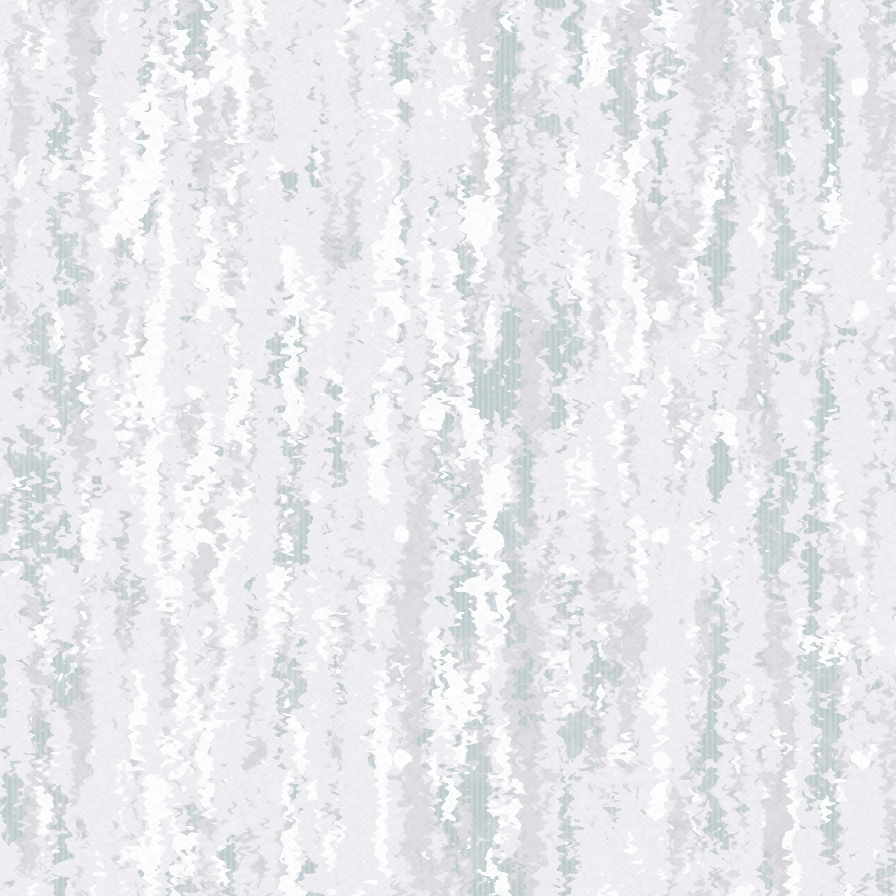
This texture is drawn by a Shadertoy shader. Its source:

```glsl
// Pale woven wallpaper with ragged vertical streaks of grey, teal and white.
// Each paint layer thresholds stretched noise gathered into columns; a fine
// sideways warp tears the edges, and thin threads cover the whole cloth.

float hash(vec2 cell) {
    vec3 h = fract(vec3(cell.xyx) * 0.1031);
    h += dot(h, h.yzx + 33.33);
    return fract((h.x + h.y) * h.z);
}

float noise(vec2 p) {
    vec2 cell = floor(p), f = fract(p);
    f = f * f * (3.0 - 2.0 * f);
    return mix(mix(hash(cell), hash(cell + vec2(1, 0)), f.x),
               mix(hash(cell + vec2(0, 1)), hash(cell + vec2(1, 1)), f.x), f.y);
}

// Height field of one paint layer: long columns, patches, then torn detail
float streaks(vec2 p, vec2 patchScale, float seed) {
    vec2 shift = vec2(seed * 17.3, seed * 9.7);
    float columns = noise(p * vec2(52.0, 1.5) + shift);
    float patches = noise(p * patchScale + shift * 2.0);
    float tears = noise(p * vec2(110.0, 60.0) + shift * 3.0);
    float specks = noise(p * vec2(170.0, 230.0) + shift * 4.0);
    return 0.27 * columns + 0.36 * patches + 0.20 * tears + 0.17 * specks;
}

float cover(float field, float level) {
    return smoothstep(level - 0.014, level + 0.014, field);
}

// Round white knots in mirrored pairs of columns
float knots(vec2 p) {
    float x = abs(mod(p.x - 0.083, 0.511) - 0.2555) - 0.1105;
    float y = mod(p.y - 0.027, 0.25) - 0.125;
    float ragged = 0.008 * (noise(p * 110.0) - 0.5);
    return 1.0 - smoothstep(0.008, 0.011, length(vec2(x, y)) + ragged);
}

void mainImage(out vec4 fragColor, in vec2 fragCoord) {
    vec2 p = fragCoord / iResolution.y;

    // Short horizontal jags along every edge
    float jag = noise(p * vec2(50.0, 240.0)) - 0.5;
    float sway = noise(p * vec2(18.0, 60.0) + 50.0) - 0.5;
    vec2 torn = p + vec2(0.010 * jag + 0.005 * sway, 0.0);

    vec3 cloth = vec3(0.932, 0.932, 0.95);
    vec3 grey = vec3(0.87, 0.87, 0.89);
    vec3 teal = vec3(0.77, 0.815, 0.825);
    vec3 white = vec3(0.99);

    float greyField = streaks(torn, vec2(55.0, 9.0), 1.0);
    float tealField = streaks(torn, vec2(42.0, 13.0), 2.0);
    float whiteField = streaks(torn, vec2(66.0, 17.0), 3.0);

    // Faint grey bands, then stronger grey streaks
    vec3 color = mix(cloth, grey, 0.25 * cover(greyField, 0.56));
    color = mix(color, grey - 0.01, 0.9 * cover(greyField, 0.605));

    // Dark scratches and broken grey rims around the teal paint
    float scratch = noise(torn * vec2(190.0, 75.0) + 7.0);
    float flecks = cover(scratch, 0.56);
    color = mix(color, grey - 0.05, 0.85 * flecks * cover(tealField, 0.585));
    color = mix(color, grey - 0.04, 0.7 * cover(scratch, 0.73) * cover(greyField, 0.50));

    // Teal paint with ribbed threads
    float ribs = sin(p.x * 6.2832 * 160.0);
    float density = 0.75 + 0.25 * smoothstep(0.3, 0.6, noise(p * vec2(40.0, 18.0) + 31.0));
    color = mix(color, teal + 0.022 * ribs, density * cover(tealField, 0.625));

    // White paint and knots on top
    color = mix(color, white, 0.96 * cover(whiteField, 0.622));
    color = mix(color, white, knots(p));

    // Fine weave over the cloth
    float weave = sin(p.y * 6.2832 * 150.0) * sin(p.x * 6.2832 * 120.0);
    color += 0.007 * weave + 0.024 * (noise(p * 256.0) - 0.5);

    fragColor = vec4(clamp(color, 0.0, 1.0), 1.0);
}
```
